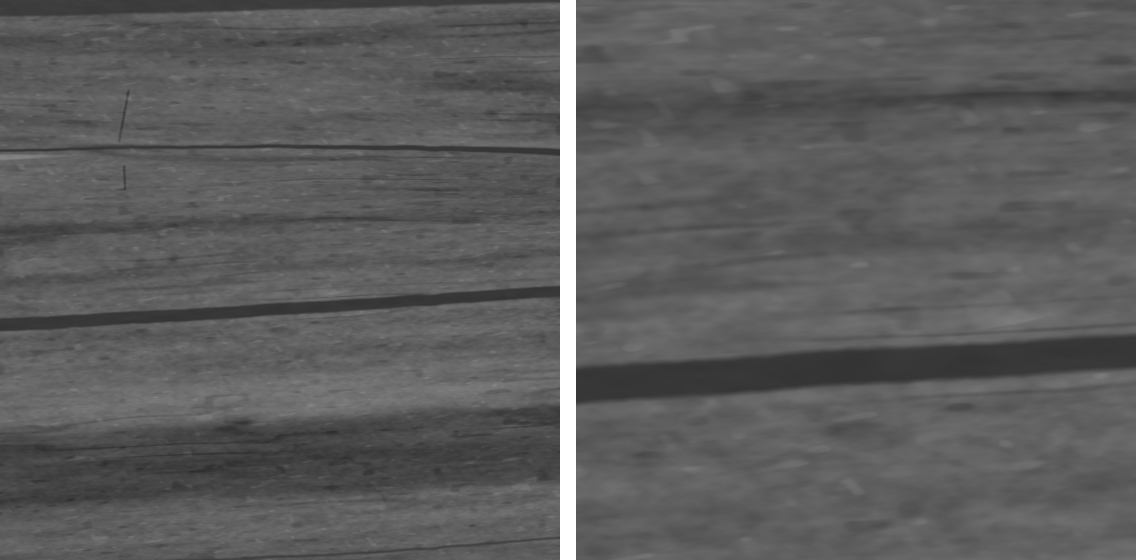
Left, the full canvas; right, a detail of the centre.
A WebGL 1 fragment shader for this texture:

```glsl
precision highp float;
// Weathered grey wood: nearly horizontal boards of grain split by dark cracks.
// Broad tone bands follow a bent grain coordinate; stretched noise adds streaks
// and fibres, and distance functions draw the cracks, scratches and splinter.
uniform vec2 u_resolution;

float hash(vec2 p) {
  p = fract(p * vec2(0.1031, 0.1137));
  p += dot(p, p.yx + 33.33);
  return fract((p.x + p.y) * p.x * 17.3);
}

float noise(vec2 p) {
  vec2 i = floor(p), f = fract(p);
  f = f * f * (3.0 - 2.0 * f);
  return mix(mix(hash(i), hash(i + vec2(1, 0)), f.x),
             mix(hash(i + vec2(0, 1)), hash(i + vec2(1, 1)), f.x), f.y);
}

// Noise summed over four octaves, centred on zero.
float fbm(vec2 p) {
  float sum = 0.0, amp = 0.5;
  for (int i = 0; i < 4; i++) {
    sum += amp * (noise(p) - 0.5);
    p = p * 2.03 + vec2(17.3, 9.1);
    amp *= 0.55;
  }
  return sum;
}

float bell(float d, float width) {
  return exp(-d * d / (width * width));
}

// Soft-edged mask of a band of the given half width around d = 0.
float band(float d, float halfWidth, float blur) {
  return 1.0 - smoothstep(halfWidth - blur, halfWidth + blur, abs(d));
}

float segment(vec2 p, vec2 a, vec2 b) {
  vec2 pa = p - a, ba = b - a;
  return length(pa - ba * clamp(dot(pa, ba) / dot(ba, ba), 0.0, 1.0));
}

// Broad light and dark layers across the grain.
float layerTone(float v, float x) {
  float tone = 0.375;
  tone += 0.055 * bell(v - 0.275, 0.045);
  float darkLayer = smoothstep(0.076, 0.105, v) * (1.0 - smoothstep(0.215, 0.24, v));
  tone -= darkLayer * (0.085 + 0.035 * bell(v - 0.125, 0.04));
  tone -= 0.07 * bell(v - 0.582, 0.011) + 0.025 * bell(v - 0.61, 0.03);
  tone -= 0.065 * bell(v - 0.498, 0.010);
  tone -= 0.06 * bell(v - 0.925, 0.025);
  tone -= 0.05 * smoothstep(0.35, 1.0, x) * bell(v - 0.675, 0.035);
  tone -= 0.04 * smoothstep(0.6, 1.0, x) * bell(v - 0.80, 0.025);
  return tone;
}

void main() {
  vec2 uv = gl_FragCoord.xy / u_resolution;
  float x = uv.x, y = uv.y;

  // Grain coordinate: rising to the right below, level above, gently wavy.
  float slope = mix(0.048, -0.008, smoothstep(0.55, 0.75, y));
  slope += 0.03 * smoothstep(0.8, 1.0, y);
  float wave = fbm(vec2(x * 3.0, y * 7.0) + 4.0);
  float v = y - slope * x + 0.014 * wave;
  float shade = layerTone(v + 0.012 * fbm(vec2(x * 9.0, v * 50.0)), x);

  // Long streaks, with thin dark lines in the smoother parts.
  float rough = bell(v - 0.38, 0.07) + bell(v - 0.04, 0.05) + 0.5 * bell(v - 0.53, 0.04);
  shade += 0.10 * fbm(vec2(x * 2.2, v * 38.0));
  shade += 0.085 * (1.0 - 0.5 * rough) * fbm(vec2(x * 5.0 + 31.0, v * 85.0));
  float vein = abs(noise(vec2(x * 3.5 + 8.0, v * 60.0)) - 0.5);
  float veinPatch = smoothstep(0.45, 0.75, noise(vec2(x * 3.0, v * 14.0) + 50.0));
  shade -= 0.055 * (1.0 - smoothstep(0.0, 0.13, vein)) * veinPatch;

  // Short slanted fibres and pores, strongest in the rough layers.
  vec2 fibre = vec2(x + 0.8 * y, v - 0.12 * x + 0.004 * wave);
  shade += (0.06 + 0.05 * rough) * fbm(fibre * vec2(38.0, 125.0));
  shade += 0.035 * (noise(fibre * vec2(110.0, 240.0)) - 0.5);
  float pore = noise(vec2(x * 32.0, v * 105.0) + 70.0);
  shade -= 0.05 * smoothstep(0.76, 0.95, pore);
  shade += 0.05 * smoothstep(0.82, 0.97, noise(fibre * vec2(45.0, 130.0) + 90.0));

  // Cracks: wide middle, thin upper, top edge and bottom edge.
  float jitter = 0.004 * fbm(vec2(x * 22.0, 3.0));
  float middle = y - 0.419 - 0.055 * x - 0.006 * x * x + jitter;
  float upper = y - 0.730 - 0.035 * x + 0.037 * x * x + jitter;
  float top = y - 0.969 - 0.026 * x + jitter;
  float bottom = y + 0.006 - 0.046 * x * x + jitter;
  float crack = band(middle, 0.0115 - 0.002 * x, 0.0025);
  crack = max(crack, band(upper, 0.0023 + 0.0035 * x * x, 0.0022));
  crack = max(crack, 0.85 * smoothstep(-0.003, 0.004, top));
  crack = max(crack, 0.75 * band(bottom, 0.0022, 0.0025));
  shade += 0.035 * bell(middle + 0.016, 0.005) + 0.03 * bell(upper - 0.009, 0.005);
  float crackShade = 0.215 + 0.04 * fbm(vec2(x * 30.0, y * 120.0));
  shade = mix(shade, crackShade, crack);

  // Pale splinter beside the upper crack, and scratches across the grain.
  float splinter = band(y - 0.719 - 0.025 * x, 0.005 * (1.0 - x / 0.2), 0.0025);
  shade += 0.13 * splinter * (1.0 - smoothstep(0.02, 0.19, x));
  vec2 q = uv + 0.002 * vec2(fbm(uv * 40.0), 0.0);
  float scratch = segment(q, vec2(0.229, 0.838), vec2(0.213, 0.748));
  scratch = min(scratch, segment(q, vec2(0.222, 0.702), vec2(0.223, 0.662)));
  scratch = min(scratch, segment(q, vec2(0.205, 0.661), vec2(0.223, 0.662)) + 0.001);
  float wear = 0.6 + 0.4 * noise(uv * 60.0);
  shade -= 0.13 * wear * (1.0 - smoothstep(0.0005, 0.004, scratch));

  gl_FragColor = vec4(vec3(clamp(shade, 0.17, 0.58)), 1.0);
}
```
